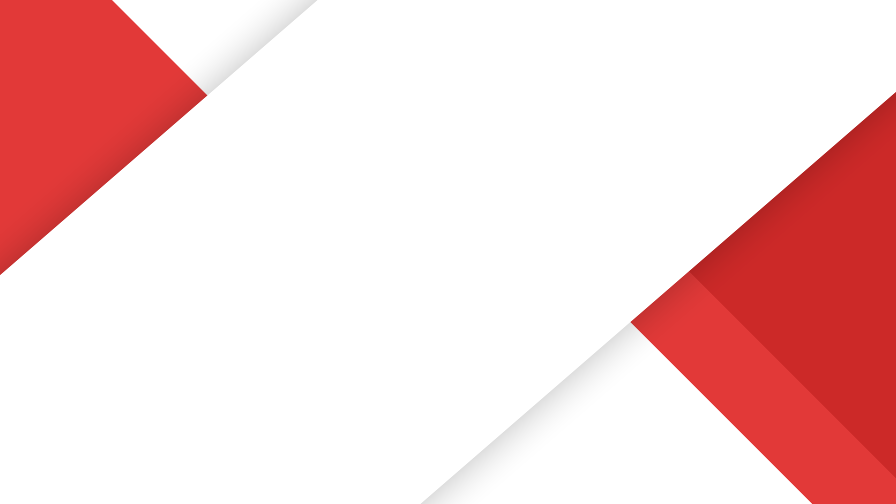
Write a Shadertoy shader that draws this background.

```glsl
// A white diagonal band crosses the canvas above red corner panels.
// Panels are half-planes cut at 45 degrees; the band is the space between two
// parallel lines, and casts a soft shadow outward from both of its edges.

#define BAND_SLOPE 0.8665
#define BAND_TOP 0.3431
#define BAND_BOTTOM -0.5462
#define LEFT_PANEL_END 1.2222
#define RIGHT_PANEL_START 1.6117
#define DARK_PANEL_START 1.8287
#define SHADOW_WIDTH 0.085
#define SHADOW_STRENGTH 0.13

const vec3 WHITE = vec3(1.0);
const vec3 BRIGHT_RED = vec3(0.886, 0.224, 0.22);
const vec3 DARK_RED = vec3(0.80, 0.16, 0.157);

// Smooth coverage of the region where the signed distance is negative
float coverage(float dist) {
    float halfPixel = 0.5 / iResolution.y;
    return 1.0 - smoothstep(-halfPixel, halfPixel, dist);
}

// Distance to the 45 degree line x + y = sum, negative below it
float diagonal(vec2 p, float sum) {
    return (p.x + p.y - sum) * inversesqrt(2.0);
}

// Shadow opacity, fading with distance from the band
float shadow(float dist) {
    float fade = clamp(1.0 - dist / SHADOW_WIDTH, 0.0, 1.0);
    return SHADOW_STRENGTH * fade * fade;
}

void mainImage(out vec4 fragColor, in vec2 fragCoord) {
    // Height is one unit; x is measured so the right edge stays at 16:9
    vec2 p = fragCoord / iResolution.y;
    p.x *= (16.0 / 9.0) * iResolution.y / iResolution.x;

    // Signed distance to the band, negative inside
    float across = dot(p, normalize(vec2(-BAND_SLOPE, 1.0)));
    float band = max(across - BAND_TOP, BAND_BOTTOM - across);

    // Corner panels
    float upperSide = step(0.5 * (BAND_TOP + BAND_BOTTOM), across);
    float leftPanel = coverage(diagonal(p, LEFT_PANEL_END)) * upperSide;
    float rightPanel = coverage(-diagonal(p, RIGHT_PANEL_START)) * (1.0 - upperSide);
    float darkPanel = coverage(-diagonal(p, DARK_PANEL_START)) * (1.0 - upperSide);

    vec3 color = mix(WHITE, BRIGHT_RED, leftPanel + rightPanel);
    color = mix(color, DARK_RED, darkPanel);

    // Shadow, then the band on top
    color *= 1.0 - shadow(max(band, 0.0));
    color = mix(color, WHITE, coverage(band));

    fragColor = vec4(color, 1.0);
}
```
